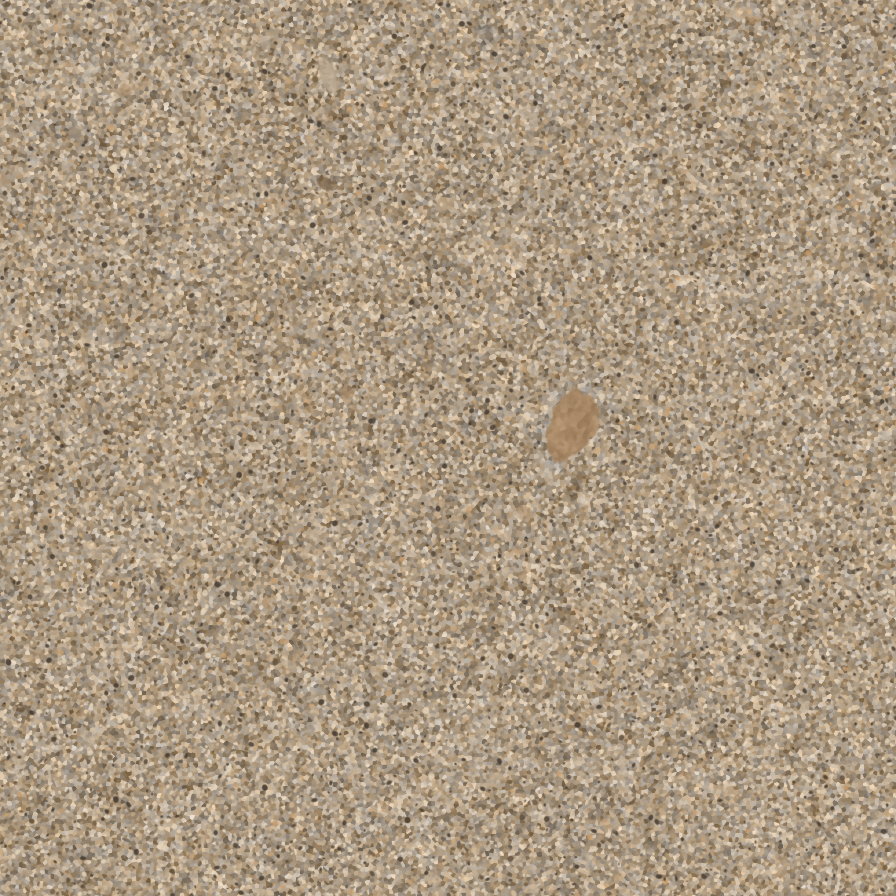
Give the GLSL for this texture, as a three.js fragment shader.

```glsl
varying vec2 vUv;

const vec3 SAND = vec3(0.675, 0.605, 0.515);
const vec3 DARK_MINERAL = vec3(0.27, 0.23, 0.19);
const vec3 BROWN_MINERAL = vec3(0.46, 0.37, 0.26);
const vec3 CREAM = vec3(0.90, 0.84, 0.74);
const vec3 OCHRE = vec3(0.79, 0.62, 0.43);
const vec3 CLAY = vec3(0.66, 0.53, 0.39);
const vec3 GREY_DUST = vec3(0.67, 0.63, 0.58);
const float EDGE = 0.0011;

vec3 hash3(vec2 p) {
  vec3 q = fract(p.xyx * vec3(0.1031, 0.1030, 0.0973));
  q += dot(q, q.yxz + 33.33);
  return fract((q.xxy + q.yzz) * q.zyx);
}

vec2 rotate(vec2 p, float angle) {
  float c = cos(angle), s = sin(angle);
  return mat2(c, s, -s, c) * p;
}

// Smooth cellular noise: three centred random values per grain
vec3 grains(vec2 uv, float cells, float sharpness) {
  vec2 p = uv * cells, base = floor(p);
  vec3 sum = vec3(0.0);
  float total = 0.0;
  for (int y = -1; y <= 1; y++) {
    for (int x = -1; x <= 1; x++) {
      vec2 id = base + vec2(float(x), float(y));
      vec2 d = id + hash3(id + 17.0).xy - p;
      float w = exp(-sharpness * dot(d, d));
      sum += w * (hash3(id + 71.0) - 0.5);
      total += w;
    }
  }
  return sum / total;
}

float ellipse(vec2 p, vec2 radii, float soft) {
  float d = (length(p / radii) - 1.0) * min(radii.x, radii.y);
  return 1.0 - smoothstep(-soft, soft, d);
}

// Sparse turned ellipses: x is coverage, yz are random values of the grain
vec3 scatter(vec2 uv, float cells, float chance, vec2 sizes, float seed) {
  vec2 base = floor(uv * cells);
  vec3 best = vec3(0.0);
  for (int y = -1; y <= 1; y++) {
    for (int x = -1; x <= 1; x++) {
      vec2 id = base + vec2(float(x), float(y));
      vec3 place = hash3(id + seed);
      vec3 look = hash3(id + seed + 43.0);
      vec2 p = rotate(uv - (id + place.xy) / cells, look.x * 6.28);
      float r = mix(sizes.x, sizes.y, look.y * look.y);
      float cover = ellipse(p, r * vec2(1.0, mix(0.55, 0.95, look.z)), EDGE);
      cover *= step(place.z, chance);
      if (cover > best.x) best = vec3(cover, look.z, fract(look.x * 7.0));
    }
  }
  return best;
}

vec3 sandColour(vec2 uv) {
  vec3 fine = grains(uv, 245.0, 11.0);
  vec3 medium = grains(uv + 0.37, 130.0, 9.0);
  vec3 patches = grains(uv + 0.71, 38.0, 4.0);
  float tone = 0.24 * (fine.x + fine.y) + 0.08 * medium.x + 0.05 * patches.x;
  float warmth = 0.09 * fine.z + 0.05 * medium.z;
  return SAND + tone + warmth * vec3(0.6, 0.0, -0.8);
}

vec3 addMinerals(vec3 col, vec2 uv) {
  vec3 pebble = scatter(uv, 26.0, 0.07, vec2(0.004, 0.010), 211.0);
  vec3 pebbleColour = mix(CLAY, CREAM, pebble.z * 0.6);
  col = mix(col, pebbleColour, pebble.x * 0.55);

  vec3 bright = scatter(uv, 105.0, 0.17, vec2(0.0016, 0.0038), 5.0);
  col = mix(col, mix(CREAM, OCHRE, smoothstep(0.6, 0.85, bright.z)), bright.x * 0.8);

  vec3 dark = scatter(uv, 125.0, 0.13, vec2(0.0013, 0.0036), 101.0);
  vec3 darkColour = mix(DARK_MINERAL, BROWN_MINERAL, smoothstep(0.3, 0.8, dark.z));
  return mix(col, darkColour, dark.x * 0.85);
}

// Large clay stone with a ragged outline and a dusty rim
vec3 addStone(vec3 col, vec2 uv, vec2 centre) {
  vec2 p = rotate(uv - centre, 0.43);
  float a = atan(p.y, p.x);
  float ragged = 1.0 + 0.07 * sin(3.0 * a + 0.6) + 0.04 * sin(7.0 * a) + 0.03 * sin(13.0 * a + 2.0);
  vec2 radii = vec2(0.026, 0.041) * ragged;
  float rim = ellipse(p + vec2(0.004, 0.0), radii * 1.25, 0.008);
  col = mix(col, GREY_DUST + (col - SAND) * 0.8, rim * 0.6);
  vec3 speckle = grains(uv, 200.0, 7.0);
  vec3 stone = CLAY + 0.10 * speckle.x + 0.06 * grains(uv, 70.0, 5.0).y;
  return mix(col, stone, ellipse(p, radii, 0.002) * 0.93);
}

void main() {
  vec3 col = addMinerals(sandColour(vUv), vUv);
  col = addStone(col, vUv, vec2(0.639, 0.526));

  // Pale sliver and small dark pebble
  vec2 sliver = rotate(vUv - vec2(0.366, 0.915), -0.3);
  col = mix(col, SAND + 0.06, 0.8 * ellipse(sliver, vec2(0.008, 0.021), 0.002));
  vec2 chip = rotate(vUv - vec2(0.363, 0.795), 0.6);
  col = mix(col, BROWN_MINERAL, 0.75 * ellipse(chip, vec2(0.009, 0.007), 0.002));

  gl_FragColor = vec4(clamp(col, 0.0, 1.0), 1.0);
}
```
